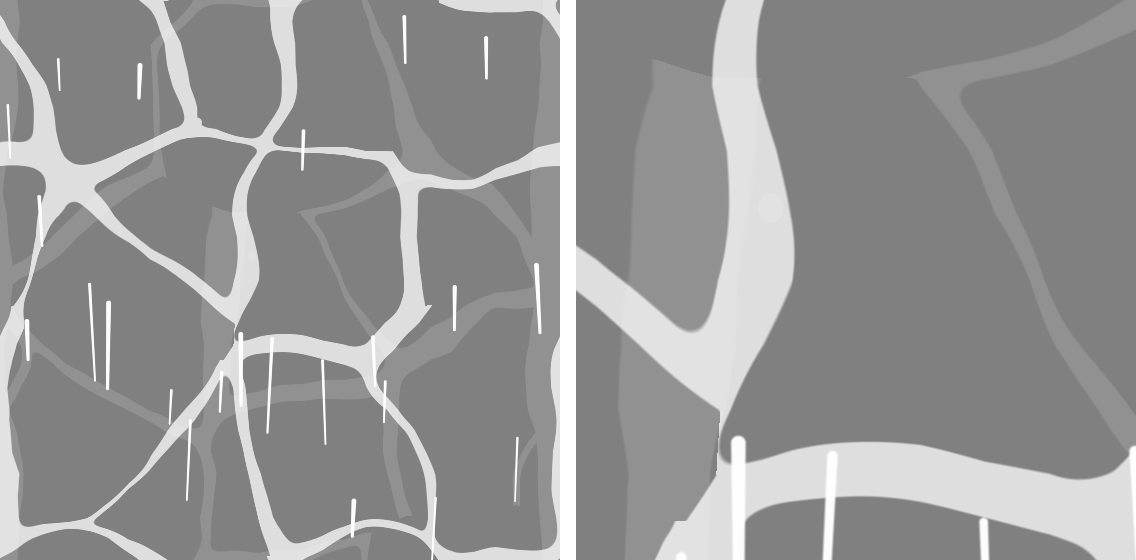
Left: the whole. Right: its middle third, enlarged.
This texture is drawn by a three.js fragment shader. Its source:

```glsl
// Pale branching veins over a dim vein network on grey, with short white upright strokes.
varying vec2 vUv;

const vec3 GROUND = vec3(0.50);
const float DIM_ALPHA = 0.14;
const float PALE_ALPHA = 0.74;
const float STROKE_ALPHA = 0.98;

const vec2 PALE_CELLS = vec2(4.0, 3.0);
const vec2 DIM_CELLS = vec2(3.0, 3.0);
const float PALE_HALF_WIDTH = 0.0135;
const float DIM_HALF_WIDTH = 0.0125;
const float SEAM_HALF_WIDTH = 0.035;
const float JITTER = 0.85;
const float GAP_SHARE = 0.2;
const float FILLET = 0.022;

const float BEND_FREQ = 6.0;
const float BEND_AMOUNT = 0.075;
const float FACET_FREQ = 26.0;
const float FACET_AMOUNT = 0.009;

const float STROKE_COUNT = 23.0;
const float STROKE_RADIUS = 0.0032;
const float SPECK_RADIUS = 0.009;
const float SOFT = 0.0011;

vec2 hash2(vec2 p) {
  vec3 q = fract(p.xyx * vec3(0.1031, 0.1030, 0.0973));
  q += dot(q, q.yzx + 33.33);
  return fract((q.xx + q.yz) * q.zy);
}

// Tiling value noise; smoothness 0 keeps straight facets, 1 gives round curves.
vec2 noise2(vec2 p, float freq, float smoothness, float seed) {
  vec2 cell = floor(p * freq);
  vec2 f = fract(p * freq);
  f = mix(f, f * f * (3.0 - 2.0 * f), smoothness);
  vec2 a = hash2(mod(cell, freq) + seed);
  vec2 b = hash2(mod(cell + vec2(1.0, 0.0), freq) + seed);
  vec2 c = hash2(mod(cell + vec2(0.0, 1.0), freq) + seed);
  vec2 d = hash2(mod(cell + 1.0, freq) + seed);
  return mix(mix(a, b, f.x), mix(c, d, f.x), f.y);
}

vec2 warp(vec2 p, float seed) {
  vec2 bend = noise2(p, BEND_FREQ, 1.0, seed) - 0.5;
  vec2 facet = noise2(p, FACET_FREQ, 0.0, seed + 9.0) - 0.5;
  return p + BEND_AMOUNT * bend + FACET_AMOUNT * facet;
}

float smoothMin(float a, float b) {
  float h = max(FILLET - abs(a - b), 0.0) / FILLET;
  return min(a, b) - 0.25 * FILLET * h * h;
}

vec2 site(vec2 cell, vec2 cells, float seed) {
  vec2 offset = hash2(mod(cell, cells) + seed) - 0.5;
  return (cell + 0.5 + JITTER * offset) / cells;
}

// Signed distance to cell borders whose width swells, tapers and sometimes vanishes.
float veins(vec2 uv, vec2 cells, float halfWidth, float seed) {
  vec2 p = warp(uv, seed);
  vec2 home = floor(p * cells);
  vec2 nearCell = home;
  float nearest = 10.0;
  for (float y = -1.0; y <= 1.0; y++) {
    for (float x = -1.0; x <= 1.0; x++) {
      vec2 cell = home + vec2(x, y);
      float dist = length(site(cell, cells, seed) - p);
      if (dist < nearest) { nearest = dist; nearCell = cell; }
    }
  }
  vec2 toNear = site(nearCell, cells, seed) - p;
  float nearKey = hash2(mod(nearCell, cells) + seed + 31.0).x;
  float swell = 0.3 + 1.4 * noise2(uv, 8.0, 0.4, seed + 5.0).x;
  float d = 1.0;
  for (float y = -2.0; y <= 2.0; y++) {
    for (float x = -2.0; x <= 2.0; x++) {
      if (x == 0.0 && y == 0.0) continue;
      vec2 cell = nearCell + vec2(x, y);
      float edgeKey = fract(nearKey + hash2(mod(cell, cells) + seed + 31.0).x);
      if (edgeKey < GAP_SHARE) continue;
      vec2 toSite = site(cell, cells, seed) - p;
      float border = dot(0.5 * (toNear + toSite), normalize(toSite - toNear));
      d = smoothMin(d, border - halfWidth * swell * (0.5 + 0.8 * edgeKey));
    }
  }
  return d;
}

// Dim band along the left and right sides.
float seam(vec2 uv) {
  float x = warp(uv, 71.0).x;
  return abs(fract(x + 0.5) - 0.5) - SEAM_HALF_WIDTH;
}

float speck(vec2 uv, float seed) {
  vec2 centre = 0.15 + 0.7 * hash2(vec2(seed, 4.0));
  return length((uv - centre) * vec2(1.2, 1.0)) - SPECK_RADIUS;
}

// Tapered, slightly tilted strokes, spread evenly across the width.
float strokes(vec2 uv) {
  float d = 1.0;
  for (float i = 0.0; i < STROKE_COUNT; i++) {
    vec2 r = hash2(vec2(i, 12.0));
    vec2 s = hash2(vec2(i, 47.0));
    vec2 top = vec2(fract(0.07 + 0.618 * i), 1.08 * r.x);
    float len = mix(0.055, 0.21, r.y * r.y);
    vec2 axis = len * vec2(0.12 * (s.x - 0.5), -1.0);
    vec2 q = uv - top;
    float t = clamp(dot(q, axis) / dot(axis, axis), 0.0, 1.0);
    float radius = STROKE_RADIUS * mix(0.6, 1.4, s.y) * (1.0 - 0.35 * t);
    d = min(d, length(q - axis * t) - radius);
  }
  return d;
}

float fill(float d) {
  return 1.0 - smoothstep(-SOFT, SOFT, d);
}

void main() {
  float dim = min(veins(vUv, DIM_CELLS, DIM_HALF_WIDTH, 53.0), seam(vUv));
  dim = min(dim, speck(vUv, 3.0));
  float pale = min(veins(vUv, PALE_CELLS, PALE_HALF_WIDTH, 17.0), speck(vUv, 8.0));

  vec3 color = mix(GROUND, vec3(1.0), DIM_ALPHA * fill(dim));
  color = mix(color, vec3(1.0), PALE_ALPHA * fill(pale));
  color = mix(color, vec3(1.0), STROKE_ALPHA * fill(strokes(vUv)));
  gl_FragColor = vec4(color, 1.0);
}
```
